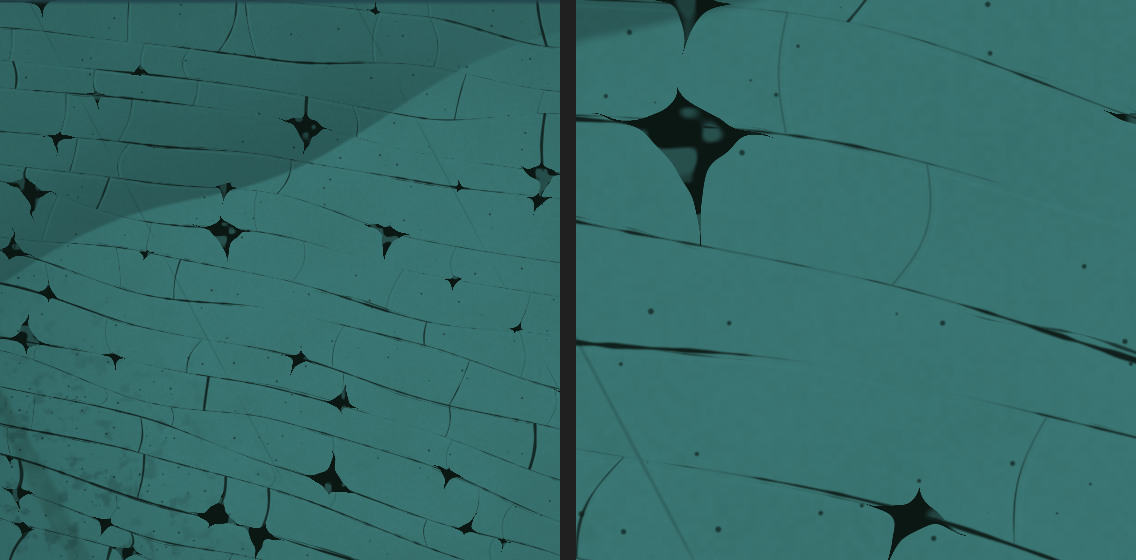
Left: the whole. Right: its middle third, enlarged.
Give the GLSL for this texture, as a WebGL 1 fragment shader.

```glsl
precision highp float;
uniform vec2 u_resolution;

#define ROWS 17.0
#define COLUMNS 7.0
#define CRACK_WIDTH 0.0017
#define BLOB_SIZE 0.062
#define BLOB_SHARE 0.36
#define LINK_SHARE 0.62
#define SPECK_GRID 70.0
#define TEAL vec3(0.222, 0.455, 0.444)
#define SHADE vec3(0.186, 0.392, 0.382)
#define DUST vec3(0.165, 0.335, 0.315)
#define INK vec3(0.045, 0.090, 0.075)
#define RIM vec3(0.13, 0.26, 0.29)

float hash(vec2 p) {
  return fract(sin(dot(p, vec2(127.1, 311.7))) * 43758.5453);
}

float noise(vec2 p) {
  vec2 i = floor(p), f = fract(p);
  f = f * f * (3.0 - 2.0 * f);
  return mix(mix(hash(i), hash(i + vec2(1, 0)), f.x),
             mix(hash(i + vec2(0, 1)), hash(i + vec2(1, 1)), f.x), f.y);
}

float fbm(vec2 p) {
  return 0.55 * noise(p) + 0.3 * noise(p * 2.1 + 7.0) + 0.15 * noise(p * 4.3 + 3.0);
}

// Soft coverage of a stroke; negative half widths fade away
float cover(float dist, float halfWidth) {
  float soft = max(0.0009, 0.8 / u_resolution.y);
  return 1.0 - smoothstep(halfWidth - soft, halfWidth + soft, dist);
}

// Wavy height of one long crack
float crackHeight(float row, float x) {
  return (row + 0.75 * (noise(vec2(x * 4.0, row * 5.7)) - 0.5)) / ROWS;
}

// Long crack: faint continuous line, dark stretches and split slivers
float longCrack(float row, float x, float dy) {
  float strength = noise(vec2(x * 6.0 + row * 3.1, row * 9.3));
  float jitter = noise(vec2(x * 90.0, row * 4.7)) - 0.5;
  float w = CRACK_WIDTH * (1.9 * strength - 0.75 + 0.7 * jitter);
  float faint = 0.38 * cover(abs(dy), 0.0003) * smoothstep(0.15, 0.45, strength);
  float sliverGap = 0.009 * (noise(vec2(x * 14.0, row * 2.3)) - 0.5);
  float sliver = 0.7 * cover(abs(dy - sliverGap), w - 0.0008);
  return max(max(faint, 0.9 * cover(abs(dy), w)), sliver);
}

// Concave, star-like void where cracks meet
float blob(vec2 d, vec2 id, vec2 p) {
  float size = BLOB_SIZE * mix(0.3, 1.0, hash(id + 4.4)) * step(hash(id + 8.1), BLOB_SHARE);
  d += 0.009 * (vec2(noise(p * 55.0), noise(p * 55.0 + 31.0)) - 0.5);
  float side = hash(id + 2.9) < 0.65 ? -1.0 : 1.0;
  d.y *= d.y * side > 0.0 ? 0.9 : 2.6;
  float reach = sqrt(abs(d.x)) + sqrt(abs(d.y));
  float hole = smoothstep(0.62, 0.8, noise(p * 75.0 + id)) * 0.6;
  return cover(reach * reach, size - 0.004) * step(0.001, size) * (1.0 - hole);
}

void main() {
  vec2 p = gl_FragCoord.xy / u_resolution;
  float slope = 0.30 - 0.26 * p.y;
  float flow = p.y + p.x * slope + 0.03 * (noise(p * 2.5) - 0.5);

  // Lit ground, with a shadowed upper left corner
  float grime = fbm(p * 14.0);
  float corner = smoothstep(0.3, 0.75, length(p - vec2(0.62, 0.42)));
  vec3 col = mix(TEAL, SHADE, 0.75 * corner);
  float edge = p.y - 0.49 - 0.44 * p.x - 0.025 * sin(p.x * 9.0);
  float shadow = smoothstep(-0.003, 0.006, edge) * (1.0 - 0.6 * smoothstep(0.55, 1.0, p.x));
  vec3 shadowColor = mix(SHADE * 0.9, SHADE, smoothstep(0.0, 0.25, edge));
  col = mix(col, shadowColor, shadow);
  col *= 1.0 + 0.045 * (grime - 0.5) + 0.03 * (noise(p * 230.0) - 0.5);

  // Straight scratches and a dusty band
  float across = p.x - 0.53 * (1.0 - p.y);
  float scratch = abs(fract((across - 0.05) / 0.58 + 0.5) - 0.5) * 0.58;
  col *= 1.0 - 0.13 * cover(scratch, 0.0012) * smoothstep(0.2, 0.6, noise(p * 16.0));
  float band = 1.0 - smoothstep(0.012, 0.03, abs(across + 0.385 + 0.02 * (grime - 0.5)));
  float lowerLeft = 1.0 - smoothstep(0.1, 0.65, length(p));
  col = mix(col, DUST, band * (0.35 + 0.5 * noise(p * 60.0)));
  col *= 1.0 - 0.16 * lowerLeft * smoothstep(0.55, 0.8, fbm(p * 45.0));

  // Crack network: long rows, cross links and voids at the joints
  float ink = 0.0, glint = 0.0;
  float nearRow = floor(flow * ROWS + 0.5), nearColumn = floor(p.x * COLUMNS);
  for (int i = -1; i <= 1; i++) {
    float row = nearRow + float(i);
    float dy = flow - crackHeight(row, p.x);
    float gap = crackHeight(row + 1.0, p.x) - crackHeight(row, p.x);
    float t = dy / max(gap, 0.005);
    ink = max(ink, longCrack(row, p.x, dy));
    glint = max(glint, cover(abs(dy + 0.004), 0.0008) * noise(vec2(p.x * 5.0, row * 3.7)));
    for (int j = -1; j <= 1; j++) {
      vec2 id = vec2(nearColumn + float(j), row);
      float lean = slope + 0.7 * (hash(id + 1.3) - 0.5);
      float bow = 0.022 * (hash(id + 6.2) - 0.5) * sin(3.14159 * clamp(t, 0.0, 1.0));
      float dx = p.x - (id.x + 0.1 + 0.8 * hash(id)) / COLUMNS - lean * dy - bow;
      float inside = step(0.0, t) * step(t, 1.0) * step(hash(id + 3.7), LINK_SHARE);
      float w = CRACK_WIDTH * (2.2 * pow(hash(id + 5.5), 3.0) - 0.3 + 0.8 * noise(p * 50.0) - 0.4);
      float link = max(0.8 * cover(abs(dx), w), 0.3 * cover(abs(dx), 0.0004));
      ink = max(ink, inside * link);
      glint = max(glint, 0.7 * inside * cover(abs(dx - 0.004), 0.001));
      ink = max(ink, blob(vec2(dx, dy), id, p));
    }
  }
  col += vec3(0.035, 0.06, 0.06) * glint * (0.2 + 0.6 * shadow);
  col = mix(col, INK, ink);

  // Scattered specks, denser toward the lower left
  vec2 cell = floor(p * SPECK_GRID);
  vec2 center = 0.2 + 0.6 * vec2(hash(cell + 0.5), hash(cell + 9.5));
  float speckDist = length(fract(p * SPECK_GRID) - center) / SPECK_GRID;
  float present = step(hash(cell + 17.0), 0.05 + 0.15 * lowerLeft);
  col = mix(col, INK, 0.65 * present * cover(speckDist, 0.0018 * hash(cell + 23.0)));

  // Bluish rim along the top
  col = mix(col, RIM, 0.8 * smoothstep(0.990, 0.999, p.y));
  gl_FragColor = vec4(col, 1.0);
}
```
